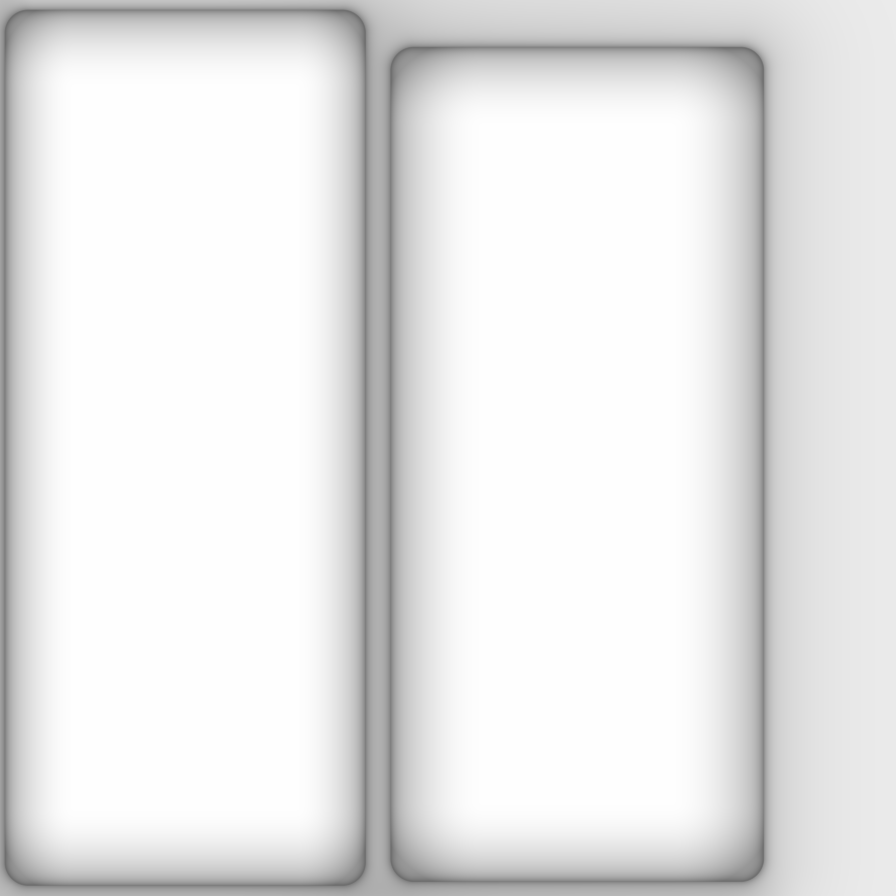
Reproduce this texture map procedurally as a Shadertoy shader.

```glsl
// Ambient occlusion map of two tall rounded panels on a pale ground.
// Each panel has a soft bevel fade inside and a contact shadow outside;
// both are driven by rounded-box distances in canvas units.

const vec4 LEFT_PANEL = vec4(0.0055, 0.0117, 0.4080, 0.9890);   // min xy, max xy
const vec4 RIGHT_PANEL = vec4(0.4360, 0.0160, 0.8525, 0.9475);
const vec2 LEFT_FADE = vec2(0.078, 0.088);    // reach of the inner fade per axis
const vec2 RIGHT_FADE = vec2(0.104, 0.090);
const float CORNER_RADIUS = 0.026;
const float PANEL_WHITE = 0.995;
const float FADE_DEPTH = 0.30;
const float CREASE_DEPTH = 0.20;
const float CREASE_WIDTH = 0.0052;
const float GROUND_LEFT = 0.905;
const float GROUND_RIGHT = 0.925;
const float SHADOW_DEPTH = 0.15;
const float SHADOW_WIDTH = 0.046;
const float CONTACT_DEPTH = 0.25;
const float BORDER_DEPTH = 0.10;
const float BORDER_WIDTH = 0.04;

float roundedBox(vec2 p, vec4 box) {
    vec2 q = abs(p - 0.5 * (box.xy + box.zw)) - 0.5 * (box.zw - box.xy) + CORNER_RADIUS;
    return length(max(q, 0.0)) + min(max(q.x, q.y), 0.0) - CORNER_RADIUS;
}

// Brightness inside a panel: wide bevel fade plus a thin dark crease
float panelLight(vec2 p, vec4 box, vec2 fade, float dist) {
    vec2 inset = min(p - box.xy, box.zw - p);
    vec2 near = clamp(1.0 - inset / fade, 0.0, 1.0);
    float bevel = min(dot(near, near), 1.3);
    float crease = exp(min(dist, 0.0) / CREASE_WIDTH);
    return PANEL_WHITE - FADE_DEPTH * bevel - CREASE_DEPTH * crease;
}

// Light left on the ground beside a panel
float groundLight(float dist) {
    float d = max(dist, 0.0);
    return 1.0 - SHADOW_DEPTH * exp(-d / SHADOW_WIDTH)
               - CONTACT_DEPTH * exp(-d / CREASE_WIDTH);
}

void mainImage(out vec4 fragColor, in vec2 fragCoord) {
    vec2 uv = fragCoord / iResolution.xy;
    float pixel = 1.0 / min(iResolution.x, iResolution.y);
    float leftDist = roundedBox(uv, LEFT_PANEL);
    float rightDist = roundedBox(uv, RIGHT_PANEL);

    // Ground, darker along the enclosed left and bottom borders
    float openSide = smoothstep(0.60, 0.95, uv.x);
    float light = mix(GROUND_LEFT, GROUND_RIGHT, openSide);
    light *= groundLight(leftDist) * groundLight(rightDist);
    float border = 1.0 - smoothstep(0.0, BORDER_WIDTH, min(uv.x, uv.y));
    light *= 1.0 - BORDER_DEPTH * border * (1.0 - smoothstep(0.80, 0.90, uv.x));

    // Panels with antialiased outlines
    float leftLight = panelLight(uv, LEFT_PANEL, LEFT_FADE, leftDist);
    float rightLight = panelLight(uv, RIGHT_PANEL, RIGHT_FADE, rightDist);
    light = mix(light, leftLight, 1.0 - smoothstep(-pixel, pixel, leftDist));
    light = mix(light, rightLight, 1.0 - smoothstep(-pixel, pixel, rightDist));

    fragColor = vec4(vec3(light), 1.0);
}
```
